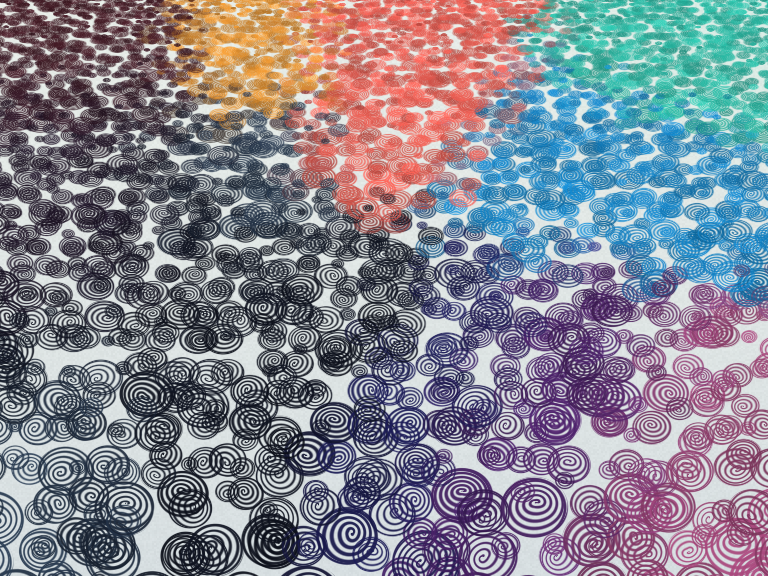
A Shadertoy shader for this pattern:

```glsl
const float TAU = 6.28319;
const float HORIZON = 1.3;
const float CELL = 0.066;

float hash(vec2 p) {
    return fract(sin(dot(p, vec2(127.1, 311.7))) * 43758.5);
}

float past(float v) {
    return smoothstep(-0.025, 0.025, v);
}

// Ground plane: rows shrink and flatten towards the horizon
vec2 toGround(vec2 p) {
    float depth = HORIZON - p.y;
    return vec2((p.x - 0.667) / depth, 2.4 / sqrt(depth)) / CELL;
}

vec2 toScreen(vec2 g) {
    g *= CELL;
    float depth = 5.76 / (g.y * g.y);
    return vec2(0.667 + g.x * depth, HORIZON - depth);
}

// Ink regions over the canvas, q in 0..1
vec3 inkColour(vec2 q) {
    vec3 ink = vec3(0.05, 0.065, 0.11);
    vec3 slate = vec3(0.17, 0.25, 0.34);
    vec3 maroon = vec3(0.25, 0.09, 0.13);
    ink = mix(ink, vec3(0.11, 0.07, 0.14), smoothstep(0.3, 0.05, q.x) * smoothstep(0.4, 0.6, q.y));
    ink = mix(ink, slate, 0.75 * smoothstep(0.25, 0.05, q.x) * smoothstep(0.5, 0.2, q.y));
    ink = mix(ink, slate, 0.8 * smoothstep(0.22, 0.05, length(q - vec2(0.37, 0.76))));
    ink = mix(ink, maroon, smoothstep(0.72, 0.95, q.y) * smoothstep(0.4, 0.2, q.x));

    // Indigo through purple to mauve at the lower right
    float side = q.x - 0.3 * q.y;
    ink = mix(ink, vec3(0.10, 0.10, 0.32), smoothstep(0.34, 0.43, side));
    ink = mix(ink, vec3(0.27, 0.12, 0.38), smoothstep(0.46, 0.60, side));
    ink = mix(ink, vec3(0.58, 0.25, 0.43), smoothstep(0.64, 0.86, side));

    // Bright patches across the top
    float orange = past(q.x - 0.24) * past(q.y - 0.82);
    float coral = past(q.x - 0.41) * past(q.y - 0.65 - 0.5 * max(0.47 - q.x, 0.0));
    float blue = past(q.x - 0.56 - 0.4 * (q.y - 0.6)) * past(q.y - 0.59 + 0.2 * (q.x - 0.56));
    float teal = past(q.x - 0.70) * past(q.y - 0.89 + 0.45 * (q.x - 0.70));
    ink = mix(ink, vec3(0.85, 0.54, 0.17), orange);
    ink = mix(ink, vec3(0.86, 0.33, 0.29), coral);
    ink = mix(ink, vec3(0.06, 0.48, 0.73), blue);
    return mix(ink, vec3(0.14, 0.68, 0.60), teal);
}

// Pen spiral in a unit disc, with off-centre inner turns and a closed rim
float spiral(vec2 d, float turns, float width, float soft, float seed) {
    float outer = length(d);
    float lean = TAU * seed;
    d -= 0.22 * max(1.0 - outer, 0.0) * vec2(cos(lean), sin(lean));
    float angle = atan(d.y, d.x);
    float r = length(d) + 0.03 * sin(2.0 * angle + lean * 3.0);
    float turn = abs(fract(r * turns - angle / TAU + seed) - 0.5) / turns;
    float rim = abs(outer - 0.94 + 0.03 * sin(angle + lean));
    float stroke = min(turn, rim);
    float line = smoothstep(width + soft, width - soft, stroke);
    return line * smoothstep(1.0 + soft, 1.0 - soft, outer);
}

void mainImage(out vec4 fragColor, in vec2 fragCoord) {
    vec2 p = fragCoord / iResolution.y;
    vec2 uv = fragCoord / iResolution.xy;
    float aspect = iResolution.x / iResolution.y;
    p.x *= 1.3333 / aspect;

    // Paper with soft light and a tint at the sides
    vec3 paper = mix(vec3(0.84, 0.87, 0.88), vec3(0.91, 0.93, 0.91), uv.y);
    paper = mix(paper, vec3(0.82, 0.92, 0.89), 0.7 * smoothstep(0.6, 1.0, uv.x) * smoothstep(0.6, 1.0, uv.y));
    vec3 col = paper + 0.03 * (hash(floor(uv * vec2(400.0, 300.0))) - 0.5);

    // Two spirals per ground cell, overlapping their neighbours
    vec2 base = floor(toGround(p));
    for (int j = -1; j <= 1; j++)
    for (int i = -2; i <= 2; i++)
    for (int k = 0; k < 2; k++) {
        vec2 id = base + vec2(i, j);
        vec2 key = id + float(k) * vec2(53.0, 91.0);
        float a = hash(key);
        float b = hash(key + 17.3);
        float c = hash(key + 41.7);
        float size = k == 0 ? mix(0.42, 0.76, c * c) : mix(0.2, 0.6, c);

        vec2 centre = toScreen(id + 0.5 + 0.76 * (vec2(a, b) - 0.5));
        float depth = HORIZON - centre.y;
        float flatten = 1.2 / sqrt(depth);
        float radius = size * CELL * depth;
        vec2 d = (p - centre) * vec2(1.0, flatten) / radius;
        if (dot(d, d) > 1.7) continue;

        float turns = 1.6 + size * 4.5 + a;
        float width = max(0.032 + 0.025 * b, 0.0013 / radius);
        float soft = 0.85 * flatten / (iResolution.y * radius);
        float line = spiral(d, turns, width, min(soft, 0.25), c * 7.0 + a);

        vec2 q = centre / vec2(1.3333, 1.0);
        vec3 ink = inkColour(q + 0.09 * (vec2(b, c) - 0.5));
        ink *= 0.8 + 0.4 * hash(key + 73.1);
        col = mix(col, ink, 0.93 * line);
    }
    fragColor = vec4(col, 1.0);
}
```
